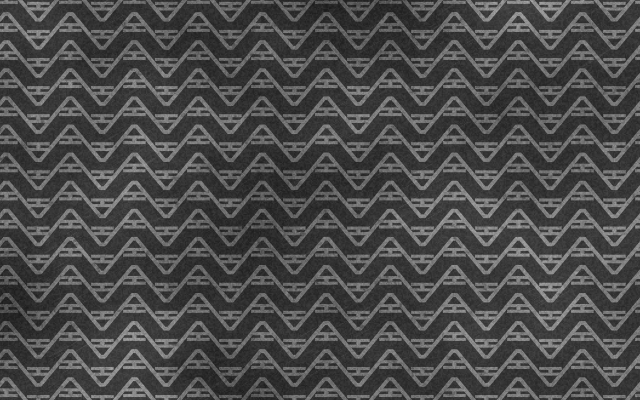
This pattern is drawn by a Shadertoy shader. Its source:

```glsl
// Worn grey metal with interlocking zigzag rows, barred triangles and I-shaped braces
#define COLUMNS 10.0       // zigzag periods across
#define ROWS 14.24         // zigzag rows down
#define SHIFT vec2(0.01, 0.10)
#define PEAK 0.60          // zigzag height from the row centre
#define FLAT 0.07          // half width of the blunt tips
#define STROKE 0.068       // half width of the zigzag line
#define BAR 0.055          // half height of the bars
#define CROSSBAR 0.22      // height of the bar that closes a triangle
#define DARK 0.195
#define LIGHT 0.455
#define CLOUDS 0.9
#define GRAIN 0.11

float hash(vec2 p) {
    vec3 q = fract(p.xyx * 0.1031);
    q += dot(q, q.yzx + 33.33);
    return fract((q.x + q.y) * q.z);
}

float noise(vec2 p) {
    vec2 i = floor(p), f = fract(p);
    f = f * f * (3.0 - 2.0 * f);
    return mix(mix(hash(i), hash(i + vec2(1, 0)), f.x),
               mix(hash(i + vec2(0, 1)), hash(i + vec2(1, 1)), f.x), f.y);
}

float fbm(vec2 p) {
    float sum = 0.0, amp = 0.5;
    for (int i = 0; i < 5; i++) {
        sum += amp * noise(p);
        p = mat2(1.6, 1.2, -1.2, 1.6) * p + 7.3;
        amp *= 0.5;
    }
    return sum;
}

float segment(vec2 p, vec2 a, vec2 b) {
    vec2 d = b - a;
    return length(p - a - d * clamp(dot(p - a, d) / dot(d, d), 0.0, 1.0));
}

float box(vec2 p, vec2 size) {
    vec2 d = abs(p) - size;
    return length(max(d, 0.0)) + min(max(d.x, d.y), 0.0);
}

// Distance to one upright triangle with its I-shaped brace
float motif(vec2 p, float halfPeriod) {
    vec2 tip = vec2(FLAT, PEAK);
    float d = segment(p, vec2(0.0, PEAK), tip) - STROKE;
    d = min(d, segment(p, tip, vec2(halfPeriod - FLAT, -PEAK)) - STROKE);
    d = min(d, box(p - vec2(0.0, CROSSBAR), vec2(0.38, BAR)));       // crossbar
    d = min(d, box(p - vec2(0.0, 0.02), vec2(0.40, BAR)));           // foot bar
    return min(d, box(p - vec2(0.0, 0.12), vec2(0.075, 0.10)));      // stem
}

// Neighbouring rows overlap in height; odd columns are turned upside down
float pattern(vec2 p, float halfPeriod) {
    float column = floor(p.x / halfPeriod + 0.5);
    float side = mod(column, 2.0) > 0.5 ? -1.0 : 1.0;
    float x = abs(p.x - column * halfPeriod);
    float y = 0.5 - fract(p.y + 0.5);
    float d = 1.0;
    for (float row = -1.0; row <= 1.0; row++)
        d = min(d, motif(vec2(x, side * (y + row)), halfPeriod));
    return d;
}

void mainImage(out vec4 fragColor, in vec2 fragCoord) {
    vec2 uv = fragCoord / iResolution.y;
    float aspect = iResolution.x / iResolution.y;

    // Cell units: one row is one unit high, y runs downwards
    vec2 p = vec2(uv.x - SHIFT.x * aspect, 1.0 - uv.y) * ROWS;
    p.y -= SHIFT.y;
    float halfPeriod = 0.5 * aspect * ROWS / COLUMNS;
    float pixel = ROWS / iResolution.y;
    float ink = 1.0 - smoothstep(-0.6 * pixel, 0.6 * pixel, pattern(p, halfPeriod));

    // Broad patches, fine grain, faint slanted scratches
    float cloud = 1.0 + CLOUDS * (fbm(uv * vec2(3.2, 4.0) + 4.0) - 0.485);
    float grain = noise(uv * 330.0) + 0.6 * noise(uv * 170.0 + 9.0) - 0.8;
    vec2 slant = vec2(uv.x + 0.6 * uv.y, uv.y - 0.6 * uv.x);
    float scratch = smoothstep(0.80, 0.95, noise(slant * vec2(14.0, 260.0)))
                  * smoothstep(0.5, 0.8, noise(slant * 6.0));
    float worn = smoothstep(0.60, 0.85, fbm(uv * 65.0));

    float tone = mix(DARK, LIGHT * (1.0 - 0.25 * worn), ink) * cloud;
    tone += GRAIN * grain * mix(0.6, 1.0, ink) + 0.04 * scratch;
    fragColor = vec4(vec3(clamp(tone, 0.0, 1.0)), 1.0);
}
```
